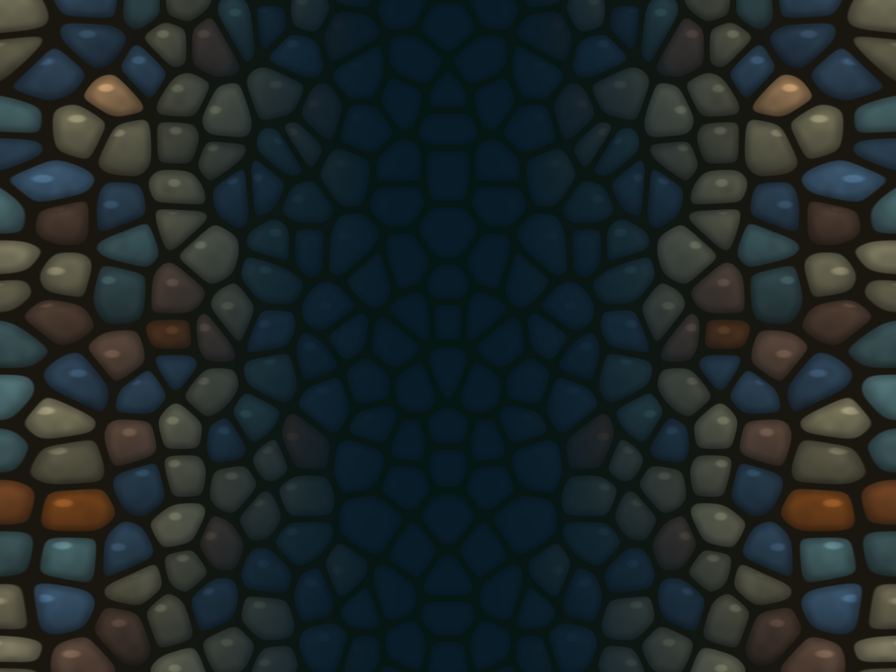
Write a WebGL 1 fragment shader that draws this texture.

```glsl
precision highp float;
uniform vec2 u_resolution;

const float ROWS = 13.8;
const vec2 TAN_STONE = vec2(0.498, 0.854);
const vec2 RUST_STONE = vec2(0.559, 0.236);

vec3 hash3(vec2 p) {
  vec3 q = fract(vec3(p.xyx) * vec3(0.1031, 0.1030, 0.0973));
  q += dot(q, q.yxz + 33.33);
  return fract((q.xxy + q.yzz) * q.zyx);
}

float valueNoise(vec2 p) {
  vec2 i = floor(p);
  vec2 f = fract(p);
  f = f * f * (3.0 - 2.0 * f);
  float low = mix(hash3(i).x, hash3(i + vec2(1.0, 0.0)).x, f.x);
  float high = mix(hash3(i + vec2(0.0, 1.0)).x, hash3(i + 1.0).x, f.x);
  return mix(low, high, f.y);
}

// Columns widen towards the outer sides.
vec2 toGrid(vec2 p) {
  float outer = max(p.x - 0.42, 0.0);
  return vec2(15.0 * p.x - 17.0 * outer * outer, p.y * ROWS - 0.31);
}

vec2 pinSite(vec2 site, vec2 home, vec2 pin) {
  vec2 gap = abs(home - pin);
  return max(gap.x, gap.y) < 0.5 ? pin : site;
}

// Staggered, jittered stone centre, mirrored about column zero.
vec2 stoneSite(vec2 cell) {
  float side = cell.x < 0.0 ? -1.0 : 1.0;
  vec2 id = vec2(abs(cell.x), cell.y);
  vec2 home = id + vec2(0.0, 0.5 * mod(id.x, 2.0) - 0.25);
  float spread = id.x < 0.5 ? 0.0 : mix(0.82, 0.2, step(8.5, id.x));
  vec2 site = home + (hash3(id + 17.0).xy - 0.5) * vec2(spread, 0.72);
  site = pinSite(site, home, toGrid(TAN_STONE));
  site = pinSite(site, home, toGrid(RUST_STONE));
  return vec2(site.x * side, site.y);
}

vec2 nearestCell(vec2 g) {
  vec2 base = floor(g + 0.5);
  vec2 best = base;
  float bestDist = 100.0;
  for (int j = -2; j <= 2; j++) {
    for (int i = -2; i <= 2; i++) {
      vec2 cell = base + vec2(float(i), float(j));
      vec2 r = stoneSite(cell) - g;
      float d = dot(r, r);
      if (d < bestDist) {
        bestDist = d;
        best = cell;
      }
    }
  }
  return best;
}

// Soft minimum of the border distances rounds the corners.
float stoneDepth(vec2 g, vec2 cell, vec2 site, float sharpness) {
  float sum = 0.0;
  for (int j = -2; j <= 2; j++) {
    for (int i = -2; i <= 2; i++) {
      if (i == 0 && j == 0) continue;
      vec2 other = stoneSite(cell + vec2(float(i), float(j)));
      vec2 across = other - site;
      float d = dot(0.5 * (site + other) - g, across) / max(length(across), 0.001);
      sum += exp(-sharpness * d);
    }
  }
  return -log(sum) / sharpness;
}

vec3 stoneColor(vec2 site, vec3 rnd) {
  vec3 color = vec3(0.16, 0.23, 0.29);
  color = mix(color, vec3(0.20, 0.28, 0.29), step(0.32, rnd.x));
  color = mix(color, vec3(0.34, 0.33, 0.26), step(0.54, rnd.x));
  color = mix(color, vec3(0.28, 0.22, 0.18), step(0.78, rnd.x));
  color = mix(color, vec3(0.31, 0.19, 0.10), step(0.95, rnd.x));
  color *= 0.85 + 0.3 * rnd.y;
  color = mix(color, vec3(0.52, 0.41, 0.29), step(distance(site, toGrid(TAN_STONE)), 0.01));
  return mix(color, vec3(0.36, 0.21, 0.09), step(distance(site, toGrid(RUST_STONE)), 0.01));
}

void main() {
  vec2 p = gl_FragCoord.xy / u_resolution.y;
  p.x = abs(p.x - 0.5 * u_resolution.x / u_resolution.y);
  vec2 g = toGrid(p);
  vec2 cell = nearestCell(g);
  vec2 site = stoneSite(cell);
  float depth = stoneDepth(g, cell, site, 15.0);
  float light = smoothstep(0.06, 0.57, p.x);
  float pixel = ROWS / u_resolution.y;

  // Stone body, shaded from above.
  vec2 local = g - site;
  vec3 stone = stoneColor(site, hash3(abs(cell) + 4.0));
  stone *= 1.0 + 0.16 * smoothstep(0.48, 0.66, p.x);
  stone *= 0.96 + 0.38 * clamp(local.y, -0.6, 0.6);
  stone *= 0.72 + 0.32 * smoothstep(0.05, 0.25, depth);
  stone *= 0.94 + 0.12 * valueNoise(p * 60.0);

  // Glossy patch on the upper outer shoulder.
  float patchDist = length((local - vec2(0.13, 0.21)) * vec2(1.0, 1.7));
  float gloss = (1.0 - smoothstep(0.08, 0.19, patchDist)) * smoothstep(0.09, 0.16, depth);
  stone += stone * gloss * 0.38;

  // Blue shade along the centre and dark joints.
  vec3 shade = vec3(0.032, 0.105, 0.150) * (0.9 + 0.12 * smoothstep(0.05, 0.25, depth));
  stone = mix(shade, stone, light);
  vec3 joint = mix(vec3(0.025, 0.085, 0.075), vec3(0.095, 0.085, 0.060), light);
  float body = smoothstep(0.065 - pixel, 0.065 + pixel, depth);
  gl_FragColor = vec4(mix(joint, stone, body), 1.0);
}
```
